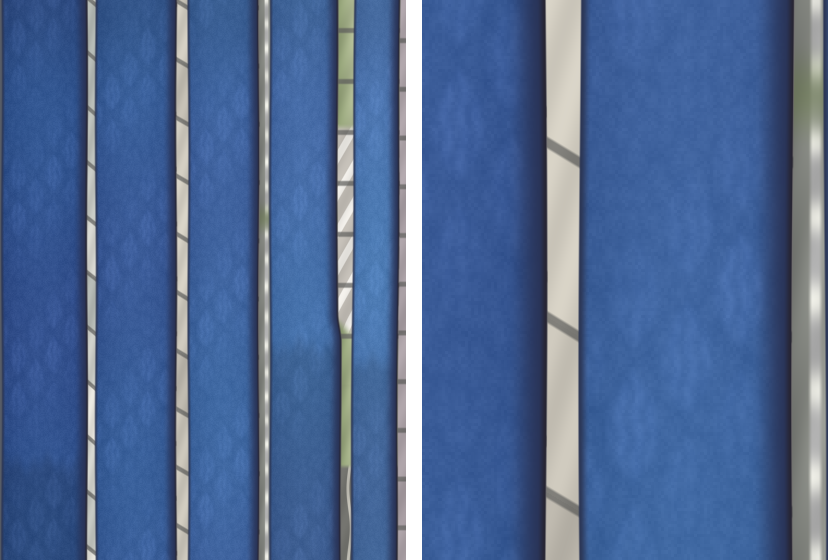
Left: the whole. Right: its middle third, enlarged.
Reproduce this pattern procedurally as a Shadertoy shader.

```glsl
// Five blue woven vertical blind slats with narrow, sunlit brick gaps between them.

float hash(vec2 p) {
    p = fract(p * vec2(0.1031, 0.1137));
    p += dot(p, p.yx + 33.33);
    return fract((p.x + p.y) * p.x * 7.13);
}

// Distance to the nearest jittered cell point
float cellular(vec2 p) {
    vec2 cell = floor(p), f = fract(p);
    float nearest = 2.0;
    for (int y = -1; y <= 1; y++)
    for (int x = -1; x <= 1; x++) {
        vec2 o = vec2(x, y), id = cell + o;
        vec2 jitter = vec2(hash(id), hash(id + 57.0));
        nearest = min(nearest, length(o + jitter - f));
    }
    return nearest;
}

// Soft leaf motif centred in a cell of the fabric
float leaf(vec2 p) {
    vec2 q = fract(p) - 0.5;
    float width = 0.24 * (1.0 - pow(abs(q.y) / 0.42, 2.0));
    float veins = 0.75 + 0.25 * sin(q.x * 42.0 + sin(q.y * 19.0));
    return smoothstep(-0.06, 0.09, width - abs(q.x)) * veins;
}

vec3 fabric(vec2 p, float across, float down, int slat) {
    float s = float(slat);
    vec2 g = vec2(p.x / 0.088, p.y / 0.112) + vec2(s * 0.37, s * 0.21);
    float motif = max(leaf(g), 0.8 * leaf(g + 0.5));
    motif *= 0.55 + 0.45 * sin(g.y * 1.7 + s * 2.0 + sin(g.x * 2.3));

    // Light increases from the left slat to the right slat
    vec3 col = mix(vec3(0.165, 0.285, 0.515), vec3(0.265, 0.425, 0.645), s / 4.0);
    col += vec3(0.035, 0.045, 0.05) * sin(across * 3.14159);
    col += vec3(0.042, 0.045, 0.058) * motif;
    col += 0.03 * (0.45 - cellular(p * vec2(75.0, 48.0)));
    col += 0.022 * (hash(floor(p * 372.0)) - 0.5);
    col += vec3(0.0, 0.012, 0.008) * sin(down * 8.0 + s);

    // Broad shadows low on some slats
    float ragged = 0.008 * sin(p.x * 70.0) + 0.005 * sin(p.x * 173.0);
    float start = slat == 0 ? 0.82 : (slat == 3 ? 0.61 : 0.64);
    float shadow = smoothstep(start - 0.015, start + 0.03, down + ragged);
    if (slat == 0 || slat > 2) col *= 1.0 - 0.13 * shadow;
    col *= 1.0 - 0.1 * smoothstep(0.2, 0.0, down);
    return col;
}

vec3 gapColour(int gap, float across, float down, float aa) {
    // Brick courses, slanting slightly
    float pitch = gap == 0 ? 0.098 : (gap == 1 ? 0.104 : (gap == 4 ? 0.087 : 0.091));
    float phase = gap == 0 ? 0.045 : (gap == 1 ? 0.054 : (gap == 4 ? 0.029 : 0.009));
    float course = (down - phase - 0.012 * across * float(gap < 2)) / pitch;
    float joint = abs(fract(course) - 0.5) * pitch;
    float line = 1.0 - smoothstep(0.0022, 0.0035 + aa, joint);
    float tint = hash(vec2(floor(course + 0.5), float(gap)));

    vec3 col = mix(vec3(0.72, 0.70, 0.66), vec3(0.86, 0.84, 0.79), tint);
    if (gap == 0) col = mix(vec3(0.72, 0.74, 0.72), vec3(0.93, 0.92, 0.89), tint);
    if (gap == 4) col = vec3(0.66, 0.62, 0.64) + 0.05 * tint;
    if (gap == 3) {
        // Foliage, a bright wall with diagonal glints, then foliage again
        vec3 foliage = mix(vec3(0.57, 0.63, 0.46), vec3(0.73, 0.77, 0.62), across);
        float glint = smoothstep(0.1, 0.6, sin(down * 95.0 + across * 5.0));
        vec3 wall = mix(vec3(0.78, 0.76, 0.73), vec3(0.96, 0.95, 0.93), glint);
        float lit = smoothstep(0.22, 0.235, down) * smoothstep(0.62, 0.59, down + 0.03 * (1.0 - across));
        col = mix(foliage, wall, lit);
        line *= smoothstep(0.7, 0.62, down);
        float low = smoothstep(0.828, 0.838, down);
        float cord = smoothstep(0.16, 0.05, abs(across - 0.65 + 0.12 * sin(down * 45.0)));
        col = mix(col, mix(vec3(0.46, 0.46, 0.44), vec3(0.78, 0.77, 0.73), cord), low);
    }
    col = mix(col, vec3(0.40, 0.40, 0.39), line * 0.75);
    if (gap == 2) {
        // Grey strip with a bright beaded cord
        float bead = 0.5 + 0.5 * cos(down * 6.28318 / 0.047 + sin(down * 17.0));
        float cord = smoothstep(0.25, 0.08, abs(across - 0.72));
        col = mix(vec3(0.47, 0.48, 0.46), vec3(0.62, 0.63, 0.60), across);
        col = mix(col, mix(vec3(0.70), vec3(0.95, 0.95, 0.92), bead * bead), cord);
        col = mix(col, vec3(0.45, 0.50, 0.36), 0.7 * smoothstep(0.035, 0.0, abs(down - 0.39)));
    }
    return col * (0.96 + 0.04 * sin(down * 61.0 + across * 4.0));
}

void mainImage(out vec4 fragColor, in vec2 fragCoord) {
    vec2 uv = fragCoord / iResolution.xy;
    vec2 p = fragCoord / iResolution.x;
    float down = 1.0 - uv.y, aa = 1.2 / iResolution.x;
    float leftEdge[6] = float[6](0.004, 0.235, 0.463, 0.664, 0.873, 1.02);
    float rightEdge[5] = float[5](0.215, 0.435, 0.638, 0.832, 0.986);
    vec3 col = vec3(0.34, 0.36, 0.40);

    for (int i = 0; i < 5; i++) {
        float s = float(i);
        float wobble = 0.0012 * sin(down * 11.0 + s * 2.4);
        float l = leftEdge[i] + wobble - (i == 4 ? 0.010 * down : 0.0);
        float r = rightEdge[i] + wobble - (i == 4 ? 0.008 * down : 0.0);
        if (i == 3) r += 0.008 * smoothstep(0.56, 0.61, down);

        float gapAcross = clamp((uv.x - r) / (leftEdge[i + 1] - r), 0.0, 1.0);
        col = mix(col, gapColour(i, gapAcross, down, aa), smoothstep(-aa, aa, uv.x - r));

        // Curved slat: thin dark left hem, wide shaded right hem
        vec3 cloth = fabric(p, clamp((uv.x - l) / (r - l), 0.0, 1.0), down, i);
        cloth = mix(vec3(0.17, 0.21, 0.33), cloth, smoothstep(0.0, 0.009, uv.x - l));
        cloth = mix(vec3(0.16, 0.20, 0.34), cloth, smoothstep(0.002, 0.034, r - uv.x));
        cloth = mix(vec3(0.15, 0.14, 0.19), cloth, smoothstep(0.0, 0.007, r - uv.x));
        float cover = smoothstep(-aa, aa, uv.x - l) * smoothstep(-aa, aa, r - uv.x);
        col = mix(col, cloth, cover);
    }
    fragColor = vec4(clamp(col, 0.0, 1.0), 1.0);
}
```
